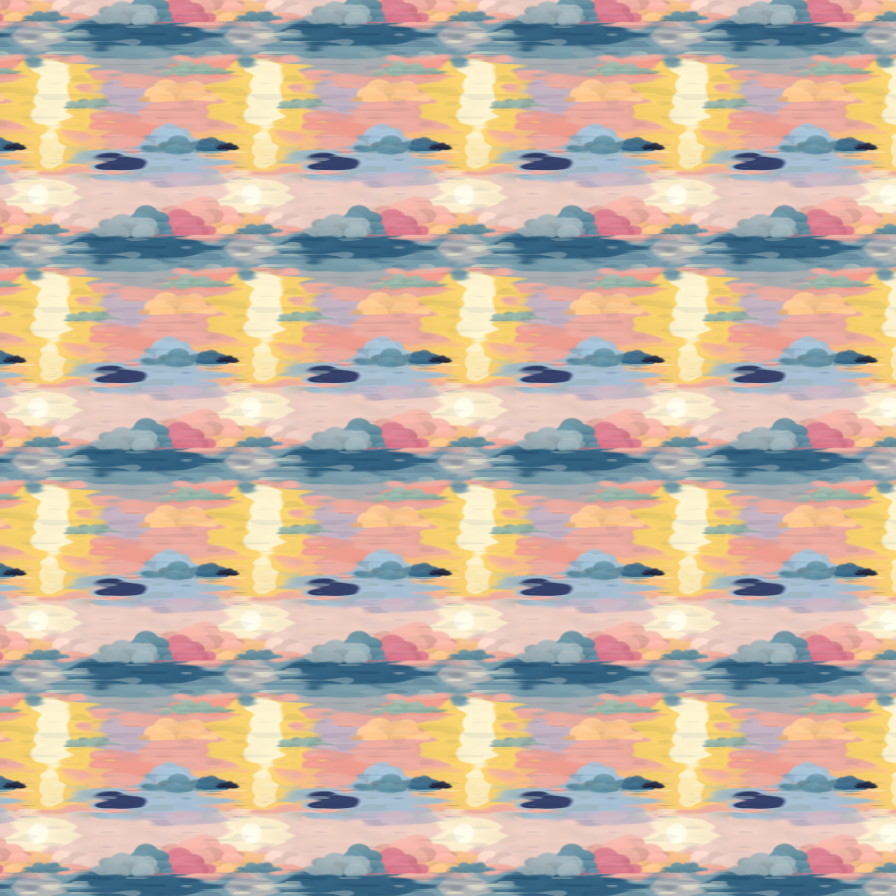
Reproduce this pattern procedurally as a three.js fragment shader.

```glsl
// A seamless watercolour sunset over the sea, tiled about 4.2 times each way.
// Ragged elliptical washes lay down sky and water, puffs build flat-based
// clouds, and periodic noise makes the horizontal brush strokes.
varying vec2 vUv;

const float REPEATS = 4.21;
const float EDGE = 0.006;
const vec3 CREAM = vec3(1.0, 0.96, 0.82);
const vec3 YELLOW = vec3(0.98, 0.83, 0.44);
const vec3 ORANGE = vec3(0.97, 0.75, 0.52);
const vec3 CORAL = vec3(0.95, 0.61, 0.55);
const vec3 PINK = vec3(0.92, 0.67, 0.62);
const vec3 BLUSH = vec3(0.93, 0.80, 0.76);
const vec3 ROSE = vec3(0.82, 0.44, 0.52);
const vec3 LAVENDER = vec3(0.76, 0.71, 0.78);
const vec3 MIST = vec3(0.60, 0.68, 0.71);
const vec3 SAGE = vec3(0.56, 0.69, 0.64);
const vec3 SKYBLUE = vec3(0.62, 0.75, 0.84);
const vec3 TEAL = vec3(0.36, 0.56, 0.64);
const vec3 DEEP = vec3(0.19, 0.38, 0.50);
const vec3 NAVY = vec3(0.19, 0.23, 0.40);

float hash(vec2 p) {
  vec3 q = fract(p.xyx * 0.1031);
  q += dot(q, q.yzx + 33.33);
  return fract((q.x + q.y) * q.z);
}

// Value noise that repeats with the tile
float tileNoise(vec2 p, vec2 cells, float seed) {
  vec2 g = p * cells, i = floor(g), f = fract(g);
  f = f * f * (3.0 - 2.0 * f);
  vec2 a = mod(i, cells) + seed, b = mod(i + 1.0, cells) + seed;
  return mix(mix(hash(a), hash(vec2(b.x, a.y)), f.x),
             mix(hash(vec2(a.x, b.y)), hash(b), f.x), f.y);
}

// Shortest offset from c to p across the tile seams
vec2 wrapped(vec2 p, vec2 c) {
  return fract(p - c + 0.5) - 0.5;
}

// Ragged ellipse of paint; q holds the position and the brush roughness
void wash(inout vec3 col, vec3 q, vec2 centre, vec2 radius, vec3 paint, float opacity) {
  float d = length(wrapped(q.xy, centre) / radius) + q.z * 1.2;
  col = mix(col, paint, opacity * smoothstep(1.12, 0.82, d));
}

// Overlapping puffs, painted back to front above a flat base
void cloud(inout vec3 col, vec3 q, vec2 base, vec2 size, vec3 paint, float seed) {
  vec2 d = wrapped(q.xy, base);
  float above = smoothstep(EDGE, -EDGE, d.y + q.z * 0.035);
  for (float i = 0.0; i < 11.0; i++) {
    float x = fract(i * 0.618 + seed * 0.37) * 2.0 - 1.0;
    float h = hash(vec2(i, seed));
    float dome = 1.0 - 0.7 * x * x;
    float r = size.y * (0.25 + 0.2 * h) * dome;
    vec2 c = vec2(x * size.x, -size.y * dome * 0.65 * (1.0 - i / 11.0));
    vec2 e = (d - c) / vec2(r + size.x * 0.10, r);
    float cover = smoothstep(EDGE, -EDGE, (length(e) - 1.0) * r);
    vec3 tone = paint * (0.88 + 0.2 * h);
    tone = mix(tone, vec3(0.96, 0.90, 0.86), 0.16 * clamp(-e.y, 0.0, 1.0));
    col = mix(col, tone, cover * above * 0.88);
  }
}

vec3 paintSky(vec3 q) {
  vec3 col = PINK;
  wash(col, q, vec2(0.50, 0.92), vec2(4.0, 0.12), BLUSH, 1.0);
  wash(col, q, vec2(0.58, 0.29), vec2(0.30, 0.06), MIST, 0.8);
  wash(col, q, vec2(0.08, 0.32), vec2(0.25, 0.05), CORAL, 0.9);
  wash(col, q, vec2(0.58, 0.47), vec2(0.17, 0.08), LAVENDER, 0.9);
  wash(col, q, vec2(0.48, 0.59), vec2(0.24, 0.06), CORAL, 0.7);
  wash(col, q, vec2(0.20, 0.70), vec2(0.34, 0.13), ORANGE, 1.0);
  wash(col, q, vec2(0.24, 0.46), vec2(0.21, 0.22), YELLOW, 1.0);
  wash(col, q, vec2(0.25, 0.71), vec2(0.14, 0.13), YELLOW, 0.8);
  wash(col, q, vec2(0.25, 0.44), vec2(0.08, 0.20), CREAM, 1.0);
  wash(col, q, vec2(0.24, 0.70), vec2(0.05, 0.10), CREAM, 0.7);
  wash(col, q, vec2(0.18, 0.92), vec2(0.16, 0.09), CREAM, 0.85);
  wash(col, q, vec2(0.18, 0.05), vec2(0.24, 0.05), ORANGE, 0.9);
  float disc = length(wrapped(q.xy, vec2(0.18, 0.915)));
  return mix(col, vec3(1.0, 0.98, 0.91), smoothstep(0.055, 0.040, disc));
}

void paintWater(inout vec3 col, vec3 q) {
  wash(col, q, vec2(0.74, 0.77), vec2(0.32, 0.08), SKYBLUE, 0.9);
  wash(col, q, vec2(0.85, 0.84), vec2(0.22, 0.04), LAVENDER, 0.8);
  wash(col, q, vec2(0.59, 0.77), vec2(0.13, 0.04), NAVY, 0.95);
  wash(col, q, vec2(0.50, 0.185), vec2(4.0, 0.09), mix(TEAL, MIST, 0.5), 1.0);
  wash(col, q, vec2(0.72, 0.15), vec2(0.37, 0.07), DEEP, 0.95);
  wash(col, q, vec2(0.17, 0.17), vec2(0.12, 0.08), BLUSH, 0.5);
}

void paintClouds(inout vec3 col, vec3 q) {
  cloud(col, q, vec2(0.92, 0.35), vec2(0.16, 0.06), SAGE, 1.0);
  cloud(col, q, vec2(0.83, 0.48), vec2(0.17, 0.11), ORANGE, 2.0);
  cloud(col, q, vec2(0.43, 0.51), vec2(0.12, 0.06), SAGE, 3.0);
  cloud(col, q, vec2(0.80, 0.68), vec2(0.12, 0.10), SKYBLUE, 4.0);
  cloud(col, q, vec2(0.85, 0.72), vec2(0.19, 0.09), TEAL, 5.0);
  cloud(col, q, vec2(0.00, 0.71), vec2(0.07, 0.07), DEEP, 6.0);
  cloud(col, q, vec2(0.07, 0.70), vec2(0.05, 0.03), NAVY * 0.6, 7.0);
  cloud(col, q, vec2(0.93, 0.05), vec2(0.20, 0.13), PINK, 8.0);
  cloud(col, q, vec2(0.39, 0.07), vec2(0.15, 0.11), BLUSH, 9.0);
  cloud(col, q, vec2(0.09, 0.10), vec2(0.12, 0.06), ORANGE, 10.0);
  cloud(col, q, vec2(0.22, 0.10), vec2(0.10, 0.06), TEAL, 11.0);
  cloud(col, q, vec2(0.86, 0.11), vec2(0.14, 0.12), ROSE, 12.0);
  cloud(col, q, vec2(0.70, 0.10), vec2(0.09, 0.15), TEAL, 13.0);
  cloud(col, q, vec2(0.60, 0.105), vec2(0.15, 0.11), MIST, 14.0);
}

void main() {
  vec2 p = fract(vec2(vUv.x, 1.0 - vUv.y) * REPEATS);
  float rough = 0.6 * tileNoise(p, vec2(6.0, 42.0), 3.0) + 0.4 * tileNoise(p, vec2(13.0, 22.0), 71.0) - 0.5;
  vec3 q = vec3(p, rough);
  vec3 col = paintSky(q);
  paintWater(col, q);
  paintClouds(col, q);

  // Light and dark brush strokes, strongest on the water
  float stroke = tileNoise(p, vec2(8.0, 56.0), 137.0);
  float sea = smoothstep(0.10, 0.05, abs(p.y - 0.19)) + smoothstep(0.10, 0.05, abs(p.y - 0.77));
  float glint = smoothstep(0.30, 0.0, abs(wrapped(p, vec2(0.18, 0.0)).x));
  col = mix(col, mix(MIST, CREAM, glint), smoothstep(0.68, 0.82, stroke) * (0.08 + 0.5 * sea));
  col = mix(col, col * vec3(0.80, 0.84, 0.90), smoothstep(0.28, 0.14, stroke) * (0.3 + 0.4 * sea));
  gl_FragColor = vec4(col + rough * 0.06, 1.0);
}
```
